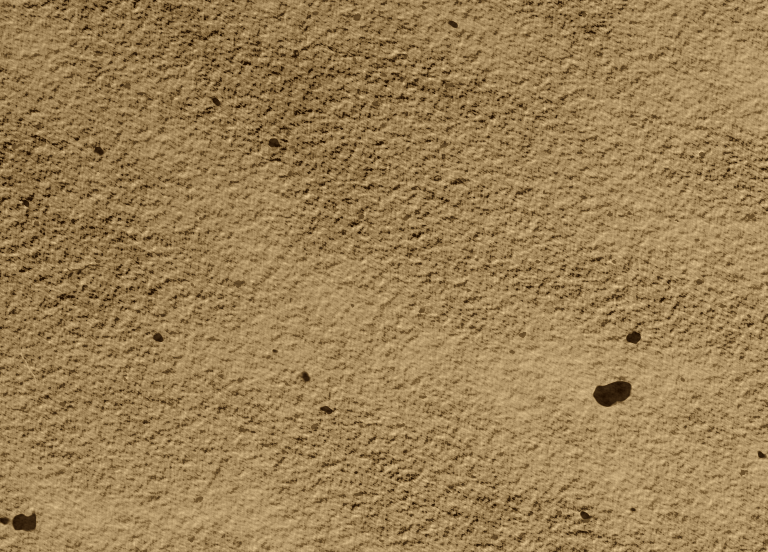
Write a WebGL 2 fragment shader that draws this texture.

```glsl
#version 300 es
precision highp float;
// Dry sandy soil under low sunlight: crumbly relief shaded from layered gradient
// noise, broad slanted bands of paler and rougher ground, and scattered
// dark pits, crumbs, straws and hairline cracks placed by hashed grids.

uniform vec2 u_resolution;
out vec4 fragColor;

vec2 hash2(vec2 p) {
  vec3 q = fract(p.xyx * vec3(0.1031, 0.1030, 0.0973));
  q += dot(q, q.yzx + 33.33);
  return fract((q.xx + q.yz) * q.zy);
}

float gradientDot(vec2 cell, vec2 offset) {
  float angle = 6.2832 * hash2(cell + 71.0).x;
  return dot(vec2(cos(angle), sin(angle)), offset);
}

float gradientNoise(vec2 p) {
  vec2 i = floor(p), f = fract(p);
  vec2 u = f * f * f * (f * (f * 6.0 - 15.0) + 10.0);
  vec2 e = vec2(0.0, 1.0);
  return 1.4 * mix(
    mix(gradientDot(i, f), gradientDot(i + e.yx, f - e.yx), u.x),
    mix(gradientDot(i + e, f - e), gradientDot(i + 1.0, f - 1.0), u.x), u.y);
}

mat2 rotation(float a) {
  return mat2(cos(a), -sin(a), sin(a), cos(a));
}

float fbm(vec2 p, int octaves, float gain) {
  float sum = 0.0, amplitude = 1.0;
  for (int i = 0; i < octaves; i++) {
    sum += amplitude * gradientNoise(p);
    p = rotation(0.6) * p * 1.9 + 17.3;
    amplitude *= gain;
  }
  return sum;
}

// Height of the crumbs, slightly stretched along the bands
float soilHeight(vec2 p) {
  return fbm(rotation(-0.3) * p * vec2(42.0, 54.0) + 200.0, 4, 0.72);
}

// Ragged blobs, at most one per grid cell
float blobs(vec2 p, float scale, float chance, float radius, float seed) {
  vec2 cell = floor(p * scale);
  vec2 place = hash2(cell + seed), kind = hash2(cell + seed + 37.0);
  vec2 d = (fract(p * scale) - mix(vec2(0.25), vec2(0.75), place)) / scale;
  d = rotation(kind.y * 1.2 - 0.8) * d * vec2(0.75, 1.2);
  float r = radius * mix(0.45, 1.0, kind.y * kind.y);
  float edge = length(d) - r + 0.8 * r * fbm(p * 0.6 / radius + seed, 2, 0.7);
  float soft = 0.7 / u_resolution.y + 0.08 * r;
  return step(kind.x, chance) * (1.0 - smoothstep(-soft, soft, edge));
}

// Thin strands of random heading, bent by noise
float strands(vec2 p, float scale, float chance, float halfLength, float bend, float seed) {
  vec2 cell = floor(p * scale);
  vec2 place = hash2(cell + seed), kind = hash2(cell + seed + 53.0);
  vec2 d = (fract(p * scale) - mix(vec2(0.35), vec2(0.65), place)) / scale;
  d = rotation(kind.y * 3.1416) * d;
  d.y += bend * fbm(vec2(d.x * 28.0, seed + cell.x * 5.3), 2, 0.6);
  float reach = halfLength * mix(0.4, 1.0, place.x);
  float edge = length(vec2(max(abs(d.x) - reach, 0.0), d.y)) - 0.0012;
  float soft = 0.8 / u_resolution.y;
  return step(kind.x, chance) * (1.0 - smoothstep(-soft, soft, edge));
}

// Brightness to soil colour: near black, brown, pale sand
vec3 soilColor(float tone) {
  vec3 brown = vec3(0.47, 0.36, 0.20);
  vec3 dark = mix(vec3(0.17, 0.10, 0.03), brown, (tone - 0.17) / 0.30);
  vec3 pale = mix(brown, vec3(0.74, 0.63, 0.45), (tone - 0.47) / 0.27);
  return tone < 0.47 ? dark : pale;
}

void main() {
  vec2 p = gl_FragCoord.xy / u_resolution.y;
  vec2 uv = gl_FragCoord.xy / u_resolution;

  // Broad bands climbing to the right, darker toward the upper left
  vec2 along = rotation(-0.3) * p;
  float bands = fbm(along * vec2(1.6, 4.5) + 8.0, 3, 0.55);
  float patches = fbm(along * vec2(9.0, 14.0) + 40.0, 3, 0.65);
  float corner = smoothstep(0.2, 1.3, uv.y + 0.8 * (1.0 - uv.x) - 0.3);
  float rough = clamp(0.5 - 0.7 * bands - 0.3 * patches + 0.25 * corner, 0.0, 1.0);
  float tone = 0.645 + 0.055 * bands + 0.035 * patches - 0.065 * corner + 0.02 * uv.x;

  // Sunlit relief: each point is compared with the ground toward the sun
  float height = soilHeight(p);
  float relief = height - soilHeight(p + vec2(-0.0025, 0.0042));
  tone += mix(0.10, 0.19, rough) * relief;
  tone -= mix(0.06, 0.18, rough) * smoothstep(0.25, 0.9, -relief);
  tone -= 0.10 * rough * smoothstep(0.3, 0.9, -height);
  tone += 0.035 * gradientNoise(p * 170.0);

  // Crumbs and pits, gathered where the ground is rough
  float crumbs = blobs(p, 24.0, 0.04 + 0.18 * rough, 0.0055, 11.0);
  float pits = blobs(p, 9.0, 0.13, 0.012, 29.0);
  float hollows = blobs(p + 0.03, 4.0, 0.13, 0.022, 83.0);
  tone = mix(tone, 0.30, 0.7 * crumbs);
  tone = mix(tone, 0.14 + 0.06 * height, 0.9 * max(pits, hollows));

  // Cracks, straws and pale chips
  tone = mix(tone, 0.24, 0.75 * strands(p, 3.0, 0.2, 0.05, 0.015, 5.0));
  tone = mix(tone, 0.82, 0.7 * strands(p + 0.11, 3.5, 0.16, 0.035, 0.005, 61.0));
  tone = mix(tone, 0.84, 0.7 * blobs(p, 15.0, 0.08, 0.0035, 97.0));

  fragColor = vec4(clamp(soilColor(clamp(tone, 0.12, 0.88)), 0.0, 1.0), 1.0);
}
```
